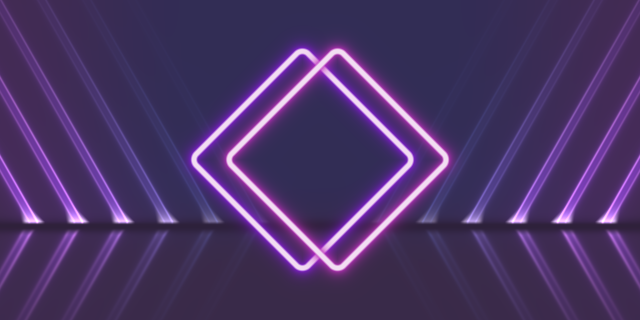
Give the GLSL for this background, as a Shadertoy shader.

```glsl
// Two overlapping neon diamonds between slanted light beams above a glossy dark floor.

const vec3 NAVY = vec3(0.195, 0.175, 0.335);
const vec3 PLUM = vec3(0.255, 0.165, 0.320);
const vec3 FLOOR_TINT = vec3(0.225, 0.165, 0.285);
const vec3 HORIZON_DARK = vec3(0.165, 0.115, 0.205);
const vec3 BEAM_BLUE = vec3(0.20, 0.27, 0.62);
const vec3 BEAM_VIOLET = vec3(0.46, 0.13, 0.88);
const vec3 BEAM_PINK = vec3(0.83, 0.46, 0.92);
const vec3 NEON_VIOLET = vec3(0.53, 0.10, 0.86);
const vec3 NEON_MAGENTA = vec3(0.74, 0.18, 0.74);
const vec3 NEON_CORE = vec3(0.95, 0.87, 0.95);

const float FLOOR_Y = -0.193;
const float MIRROR_Y = -0.216;
const float BEAM_SLOPE = 0.57;
const int BEAM_COUNT = 6;

vec3 screenBlend(vec3 base, vec3 light) {
    return 1.0 - (1.0 - base) * (1.0 - clamp(light, 0.0, 1.0));
}

// Distance to the outline of a square standing on its rounded corner.
float diamondOutline(vec2 p, float halfSide, float radius) {
    vec2 turned = vec2(p.x + p.y, p.y - p.x) * 0.70711;
    vec2 q = abs(turned) - halfSide + radius;
    return abs(length(max(q, 0.0)) + min(max(q.x, q.y), 0.0) - radius);
}

vec3 addNeon(vec3 base, float dist, vec3 glowColor, float pixel) {
    float halo = exp(-max(dist - 0.008, 0.0) / 0.015);
    float core = 1.0 - smoothstep(0.006 - pixel * 0.5, 0.011 + pixel * 0.5, dist);
    vec3 lit = mix(base, glowColor, 0.92 * halo);
    return mix(lit, NEON_CORE, core);
}

// One tube of light: coloured body, two bright rims and a flare at its foot.
vec3 beam(float offset, float height, float outer, float blur) {
    float d = abs(offset) * 0.87;
    float strength = mix(0.10, 1.0, smoothstep(-0.1, 0.75, outer));
    float fade = exp(-height * mix(2.6, 1.8, outer));
    vec3 tint = mix(BEAM_BLUE, BEAM_VIOLET, smoothstep(0.1, 0.75, outer));
    vec3 rimTint = mix(BEAM_BLUE * 1.25, BEAM_PINK, smoothstep(0.1, 0.8, outer));

    float body = exp(-pow(d / (0.017 + blur), 2.0));
    float halo = exp(-d / 0.035);
    float rim = exp(-pow((d - 0.011) / (0.0035 + blur), 2.0));
    float rimSide = offset < 0.0 ? 1.0 : 0.5;

    vec3 light = tint * (0.60 * body + 0.20 * halo) + rimTint * rim * rimSide * 0.85;
    float flareWidth = 0.034 - 0.35 * min(height, 0.06);
    float flare = (1.0 - smoothstep(flareWidth * 0.5, flareWidth, d))
                * exp(-height / 0.022);
    return strength * (light * fade + vec3(0.85, 0.76, 0.87) * flare);
}

// All beams of one side, evenly spaced along the floor.
vec3 beamRow(float x, float height, float blur) {
    vec3 light = vec3(0.0);
    for (int i = 0; i < BEAM_COUNT; i++) {
        float outer = float(i) / float(BEAM_COUNT - 1);
        float foot = 0.193 + 0.1406 * float(i);
        light += beam(x - foot - BEAM_SLOPE * height, height, outer, blur);
    }
    return light;
}

vec3 backdrop(vec2 p) {
    vec3 wall = mix(NAVY, PLUM, smoothstep(0.35, 1.0, abs(p.x)));
    vec3 ground = mix(FLOOR_TINT, PLUM, 0.4 * smoothstep(0.4, 1.0, abs(p.x)));
    return mix(ground, wall, smoothstep(-0.34, -0.05, p.y));
}

void mainImage(out vec4 fragColor, in vec2 fragCoord) {
    float pixel = 1.0 / iResolution.y;
    vec2 p = (fragCoord - 0.5 * iResolution.xy) * pixel;
    float side = abs(p.x);
    vec3 color = backdrop(p);

    // Dark seam where the wall meets the floor
    float seam = exp(-pow((p.y + 0.207) / 0.022, 2.0));
    color = mix(color, HORIZON_DARK, seam * 0.75);

    // Beams above the floor
    float height = p.y - FLOOR_Y;
    float above = smoothstep(-0.010, 0.004, height);
    color = screenBlend(color, beamRow(side, max(height, 0.0), 0.0) * above);

    // Softer mirrored beams in the floor
    float depth = MIRROR_Y - p.y;
    float below = smoothstep(-0.004, 0.022, depth) * exp(-max(depth, 0.0) * 3.2);
    vec3 reflection = beamRow(side, max(depth, 0.0) + 0.025, 0.002);
    color = screenBlend(color, reflection * below * 0.68);

    // Overlapping diamond frames
    vec2 shift = vec2(0.055, 0.0);
    vec2 center = vec2(0.0, 0.001);
    float leftFrame = diamondOutline(p - center + shift, 0.247, 0.026);
    float rightFrame = diamondOutline(p - center - shift, 0.247, 0.026);
    color = addNeon(color, leftFrame, NEON_VIOLET, pixel);
    color = addNeon(color, rightFrame, NEON_MAGENTA, pixel);

    fragColor = vec4(color, 1.0);
}
```
